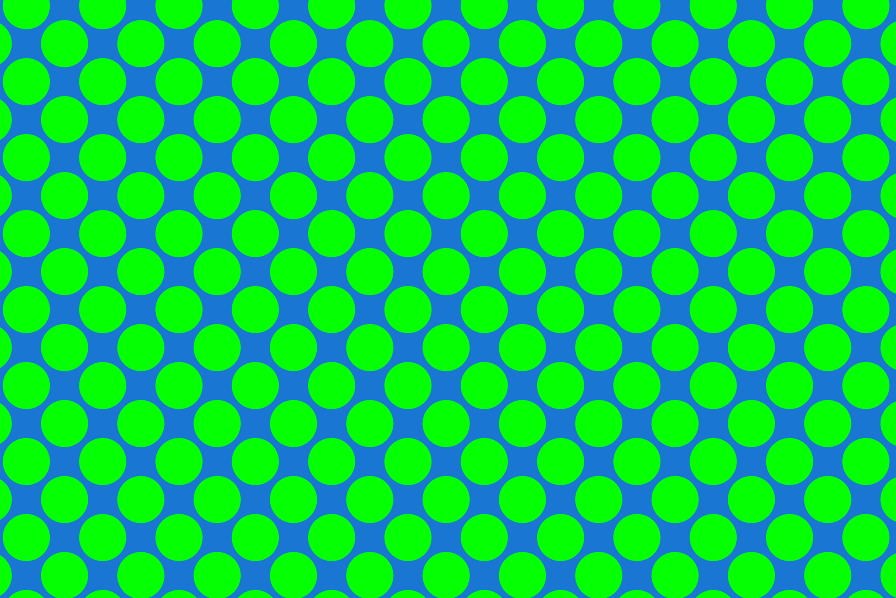
Give the GLSL for this pattern, as a Shadertoy shader.

```glsl
// Staggered green polka dots on a flat blue ground.

const vec2 REPEATS = vec2(11.74, 7.871);      // cells across and down the canvas
const vec2 FIRST_DOT = vec2(0.3455, 0.796);   // dot centre within the corner cell, in cells
const float DOT_RADIUS = 0.0394;              // in canvas heights
const vec3 DOT_COLOR = vec3(0.02, 1.0, 0.01);
const vec3 GROUND_COLOR = vec3(0.098, 0.463, 0.827);

// Distance to the nearest point of a rectangular lattice.
float latticeDistance(vec2 cellPos, vec2 cellSize) {
    vec2 offset = fract(cellPos + 0.5) - 0.5;
    return length(offset * cellSize);
}

void mainImage(out vec4 fragColor, in vec2 fragCoord) {
    vec2 cellSize = vec2(iResolution.x / iResolution.y, 1.0) / REPEATS;
    vec2 cellPos = fragCoord / iResolution.xy * REPEATS - FIRST_DOT;

    // Two lattices, half a cell apart, make the staggered rows.
    float centreDistance = min(latticeDistance(cellPos, cellSize),
                               latticeDistance(cellPos + 0.5, cellSize));

    // Antialias the rim over one pixel.
    float halfPixel = 0.5 / iResolution.y;
    float dotMask = 1.0 - smoothstep(-halfPixel, halfPixel, centreDistance - DOT_RADIUS);

    fragColor = vec4(mix(GROUND_COLOR, DOT_COLOR, dotMask), 1.0);
}
```
